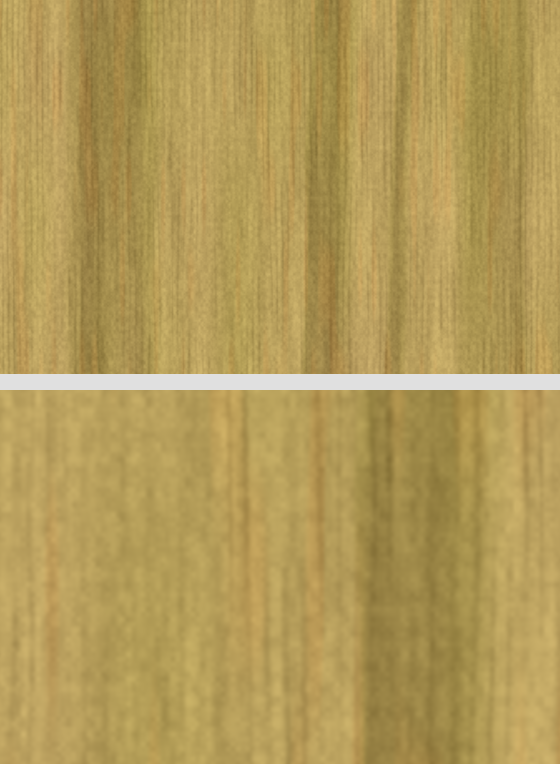
Top, the full canvas; bottom, a detail of the centre.
Give the GLSL for this texture, as a WebGL 1 fragment shader.

```glsl
precision highp float;
uniform vec2 u_resolution;

const vec3 DARK_WOOD = vec3(0.555, 0.465, 0.245);
const vec3 LIGHT_WOOD = vec3(0.770, 0.670, 0.395);
const vec3 OLIVE_SHIFT = vec3(-0.022, 0.002, -0.035);
const vec3 AMBER_SHIFT = vec3(0.022, -0.010, -0.015);

const float BASE_TONE = 0.84;
const float BAND_DEPTH = 0.50;
const float BAND_LEAN = 0.024;
const float EDGE_WOBBLE = 0.014;
const float STREAK_DEPTH = 0.34;
const float FIBRE_DEPTH = 0.30;
const float LINE_DEPTH = 0.25;
const float LINE_COUNT = 61.0;    // pore lines per canvas height
const float GRAIN_DEPTH = 0.30;
const float GRAIN_SCALE = 150.0;

float hash(vec2 p) {
  return fract(sin(dot(p, vec2(127.1, 311.7))) * 43758.5453);
}

// Smooth value noise in -0.5..0.5
float noise(vec2 p) {
  vec2 cell = floor(p);
  vec2 f = fract(p);
  f = f * f * (3.0 - 2.0 * f);
  float low = mix(hash(cell), hash(cell + vec2(1.0, 0.0)), f.x);
  float high = mix(hash(cell + vec2(0.0, 1.0)), hash(cell + 1.0), f.x);
  return mix(low, high, f.y) - 0.5;
}

// Soft-edged stripe between two positions
float stripe(float x, float left, float right, float softLeft, float softRight) {
  return smoothstep(left - softLeft, left + softLeft, x)
       * (1.0 - smoothstep(right - softRight, right + softRight, x));
}

// Broad dark growth bands, 0 = pale wood, 1 = darkest wood
float growthBands(vec2 uv, vec2 p) {
  float lean = stripe(uv.x, 0.46, 0.82, 0.10, 0.08);
  float x = uv.x - BAND_LEAN * lean * (uv.y - 0.5);
  x += EDGE_WOBBLE * noise(vec2(uv.x * 5.0, p.y * 3.5));
  x += 0.5 * EDGE_WOBBLE * noise(vec2(p.x * 60.0, p.y * 5.0));
  float bands = 0.95 * stripe(x, 0.130, 0.268, 0.028, 0.030);
  bands += 0.82 * stripe(x, 0.549, 0.615, 0.006, 0.022);
  bands += 0.78 * stripe(x, 0.702, 0.728, 0.007, 0.012);
  bands += 0.62 * stripe(x, 0.835, 0.937, 0.025, 0.009);
  return bands + 0.18 * stripe(x, 0.39, 0.46, 0.03, 0.03);
}

// Narrow, slightly wavering pore lines that fade in and out
float poreLines(vec2 p) {
  float drift = 0.9 * noise(vec2(p.x * 14.0, p.y * 1.2))
              + 0.35 * noise(vec2(p.x * 40.0, p.y * 9.0));
  float wave = 0.5 + 0.5 * cos(6.2832 * (p.x * LINE_COUNT + drift));
  float presence = smoothstep(-0.30, 0.25, noise(vec2(p.x * 38.0, p.y * 5.0) + 17.0));
  return wave * wave * presence;
}

void main() {
  vec2 uv = gl_FragCoord.xy / u_resolution;
  vec2 p = gl_FragCoord.xy / u_resolution.y;
  float bands = growthBands(uv, p);

  // Long streaks, short fibres and fine grain
  float streaks = noise(vec2(p.x * 30.0, p.y * 0.9) + 5.0);
  float fibres = noise(vec2(p.x * 95.0, p.y * 5.0) + 31.0)
               + 0.6 * noise(vec2(p.x * 130.0, p.y * 16.0) + 53.0);
  float grain = noise(p * vec2(GRAIN_SCALE, 0.65 * GRAIN_SCALE) + 71.0)
              + 0.5 * noise(p * 1.5 * GRAIN_SCALE + 11.0);
  float mottle = noise(p * vec2(9.0, 4.0) + 23.0);

  float tone = BASE_TONE - BAND_DEPTH * bands;
  tone += STREAK_DEPTH * streaks * (0.7 + 0.5 * bands);
  tone += FIBRE_DEPTH * fibres;
  tone += GRAIN_DEPTH * grain + 0.14 * mottle;
  tone -= LINE_DEPTH * poreLines(p) * (1.0 - 0.35 * bands);
  vec3 color = mix(DARK_WOOD, LIGHT_WOOD, clamp(tone, -0.2, 1.15));

  // Olive flanks beside the bands, amber in scattered fibres
  float flank = 4.0 * bands * max(1.0 - bands, 0.0);
  float olive = 0.45 * flank + 0.9 * noise(p * vec2(11.0, 2.5) + 43.0);
  float amber = smoothstep(0.08, 0.40, noise(vec2(p.x * 55.0, p.y * 4.0) + 61.0));
  color += OLIVE_SHIFT * olive + AMBER_SHIFT * amber;

  gl_FragColor = vec4(color, 1.0);
}
```
